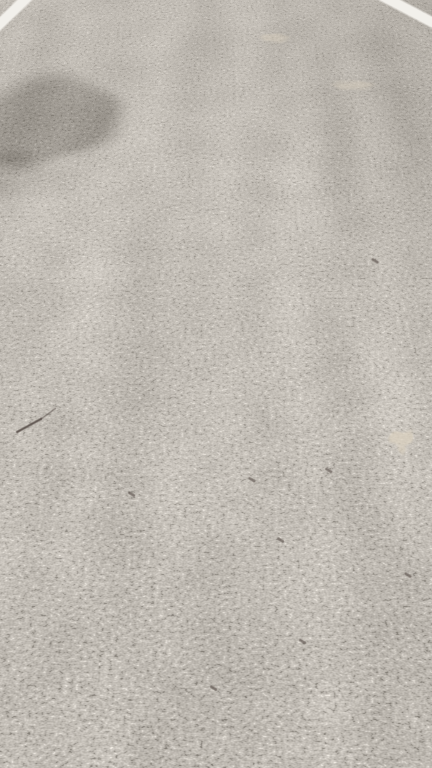
A Shadertoy shader for this texture:

```glsl
// Sunlit grey asphalt road receding in perspective, with a damp patch and painted edge lines.

const vec3 WARM_SHIFT = vec3(0.0, 0.02, 0.05);   // grey loses green and blue by this much
const vec3 PAINT = vec3(0.95, 0.94, 0.92);
const vec3 TWIG = vec3(0.33, 0.29, 0.27);
const vec3 SCUFF = vec3(0.86, 0.82, 0.75);

vec2 hash2(vec2 cell) {
    vec3 h = fract(vec3(cell.xyx) * vec3(0.1031, 0.1030, 0.0973));
    h += dot(h, h.yzx + 33.33);
    return fract((h.xx + h.yz) * h.zy);
}

float cornerSlope(vec2 cell, vec2 offset) {
    float angle = 6.2832 * hash2(cell).x;
    return dot(vec2(cos(angle), sin(angle)), offset);
}

// Gradient noise, roughly -0.7 to 0.7
float gradientNoise(vec2 p) {
    vec2 i = floor(p), f = fract(p);
    vec2 u = f * f * f * (f * (f * 6.0 - 15.0) + 10.0);
    vec2 e = vec2(1.0, 0.0);
    float low = mix(cornerSlope(i, f), cornerSlope(i + e, f - e), u.x);
    float high = mix(cornerSlope(i + e.yx, f - e.yx), cornerSlope(i + 1.0, f - 1.0), u.x);
    return mix(low, high, u.y);
}

float segmentDistance(vec2 p, vec2 a, vec2 b) {
    vec2 ab = b - a;
    return length(p - a - ab * clamp(dot(p - a, ab) / dot(ab, ab), 0.0, 1.0));
}

float stroke(float dist, float halfWidth, float blur) {
    return 1.0 - smoothstep(halfWidth - blur, halfWidth + blur, dist);
}

// Soft ellipse with a ragged rim
float blot(vec2 p, vec2 center, vec2 radius, float ragged, float blur) {
    float rim = gradientNoise(p * 0.9 / radius + 7.0) * ragged;
    return stroke(length((p - center) / radius) + rim, 1.0, blur);
}

// Stone chips: positive on lit faces, negative in the pits between them
float chipRelief(vec2 ground, float frequency) {
    vec2 q = ground * frequency;
    float coarse = gradientNoise(q + 0.5 * gradientNoise(q * 0.4 + 31.0));
    float fine = gradientNoise(q * 2.1 + 57.0);
    float relief = 0.75 * coarse + 0.5 * fine;
    float pits = smoothstep(0.2, 0.6, -relief);
    float glints = smoothstep(0.3, 0.6, relief);
    return relief * 0.19 - pits * 0.10 + glints * 0.05;
}

// Broad shading: bright middle, darker far right, worn wheel tracks, mottling
float roadTone(vec2 p, vec2 ground) {
    float tone = 0.745 + 0.025 * exp(-3.0 * (p.y - 0.95) * (p.y - 0.95));
    tone -= 0.055 * smoothstep(0.55, 1.0, p.x) * smoothstep(0.8, 1.5, p.y);
    tone += 0.05 * gradientNoise(vec2(ground.x * 6.0, ground.y * 0.9) + 13.0);
    tone += 0.03 * gradientNoise(p * 4.0) + 0.03 * gradientNoise(p * vec2(11.0, 17.0));
    float track = segmentDistance(p, vec2(0.68, 1.36), vec2(0.93, 0.82));
    return tone + 0.02 * stroke(track, 0.04, 0.04);
}

void mainImage(out vec4 fragColor, in vec2 fragCoord) {
    vec2 p = fragCoord / iResolution.x;
    float pixel = 1.0 / iResolution.x;

    // Perspective: chips shrink evenly towards the top
    float slope = 0.28;
    float nearness = max(1.0 - slope * p.y, 0.3);
    vec2 ground = vec2((p.x - 0.5) / nearness, -1.6 * log(nearness) / slope);

    // Asphalt
    float grainStrength = mix(0.45, 1.0, clamp(nearness * 2.0 - 1.0, 0.0, 1.0));
    float tone = roadTone(p, ground) + grainStrength * chipRelief(ground, 75.0);

    // Damp patch, slightly sheared, trailing down to the left edge
    vec2 sheared = vec2(p.x, p.y - 0.15 * p.x);
    tone -= 0.13 * blot(sheared, vec2(0.07, 1.48), vec2(0.22, 0.095), 0.5, 0.2);
    tone -= 0.06 * blot(p, vec2(0.0, 1.37), vec2(0.13, 0.05), 0.6, 0.5);
    vec3 color = tone - WARM_SHIFT;

    // Pale scuffs
    color = mix(color, SCUFF, 0.70 * blot(p, vec2(0.933, 0.76), vec2(0.025, 0.022), 0.9, 0.3));
    color = mix(color, SCUFF, 0.45 * blot(p, vec2(0.637, 1.69), vec2(0.030, 0.009), 0.7, 0.5));
    color = mix(color, SCUFF, 0.40 * blot(p, vec2(0.820, 1.58), vec2(0.040, 0.010), 0.7, 0.5));

    // Scattered dark crumbs
    for (int i = 0; i < 8; i++) {
        vec2 spot = hash2(vec2(float(i) + 3.0, 19.0)) * vec2(1.0, 1.3);
        float crumb = segmentDistance(p, spot, spot + vec2(0.010, -0.006));
        color = mix(color, TWIG, 0.6 * stroke(crumb, 0.003, pixel));
    }

    // Bent twig
    vec2 bend = vec2(0.095, 0.808);
    float thick = segmentDistance(p, vec2(0.040, 0.778), bend);
    float thin = segmentDistance(p, bend, vec2(0.128, 0.832));
    color = mix(color, TWIG, 0.85 * stroke(thick, 0.0025, pixel));
    color = mix(color, TWIG, 0.55 * stroke(thin, 0.0015, pixel));

    // Painted edge lines in the far corners
    float leftLine = segmentDistance(p, vec2(-0.06, 1.665), vec2(0.08, 1.80));
    float rightLine = segmentDistance(p, vec2(0.86, 1.80), vec2(1.06, 1.695));
    color = mix(color, PAINT, stroke(min(leftLine, rightLine), 0.012, 1.5 * pixel));

    fragColor = vec4(clamp(color, 0.0, 1.0), 1.0);
}
```
